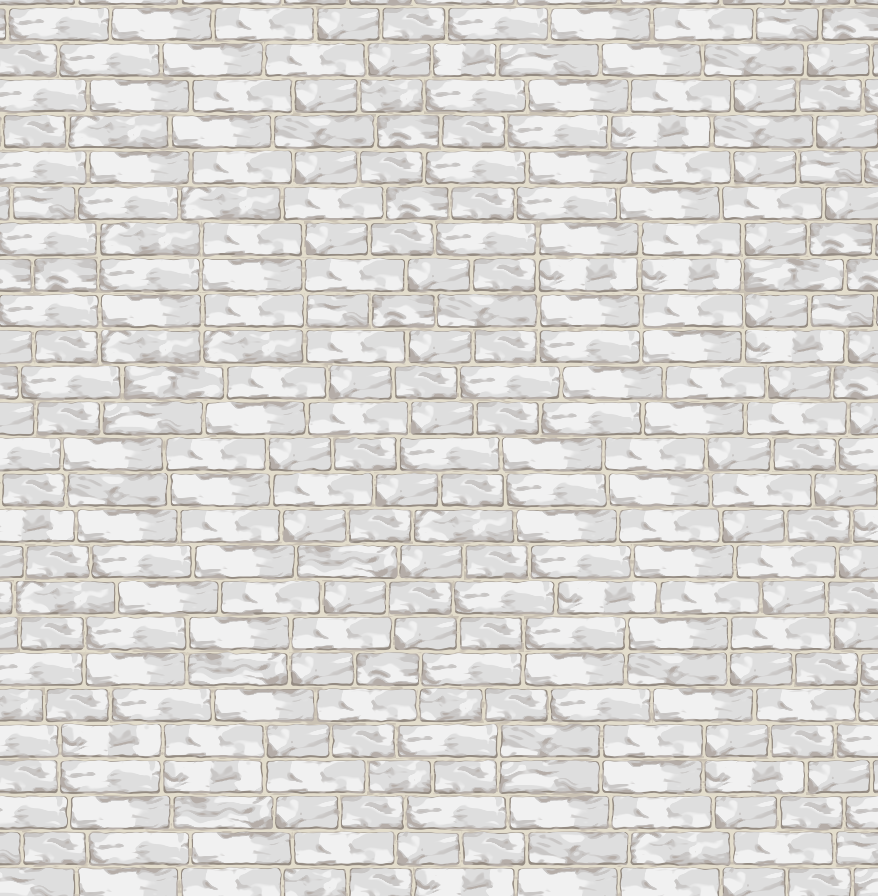
Reproduce this texture procedurally as a WebGL 1 fragment shader.

```glsl
precision highp float;

uniform vec2 u_resolution;

// Layout, in units of one course height
const float COURSES = 25.0;
const float REPEATS = 2.0;
const float SHORT_BRICK = 1.83;
const float LONG_BRICK = 2.87;
const float PERIOD = 2.0 * SHORT_BRICK + 3.0 * LONG_BRICK;
const float COURSE_SHIFT = 0.18;
const float EVEN_START = 8.3;
const float ODD_START = 11.07;
const float START_JITTER = 1.8;

// Brick outline
const float HALF_JOINT = 0.043;
const float RIM = 0.035;
const float RIM_DROP = 0.022;
const float CORNER = 0.09;
const float WOBBLE = 0.06;

// Wear
const float PATCH_LEVEL = 0.55;
const float STREAK_LEVEL = 0.69;
const float WORN_SHARE = 0.22;

const vec3 PAINT = vec3(0.945, 0.945, 0.945);
const vec3 PATCH = vec3(0.87, 0.87, 0.87);
const vec3 STREAK = vec3(0.79, 0.78, 0.775);
const vec3 GOUGE = vec3(0.71, 0.68, 0.66);
const vec3 MORTAR = vec3(0.89, 0.865, 0.80);
const vec3 STAIN = vec3(0.73, 0.69, 0.64);
const vec3 SHADOW = vec3(0.58, 0.545, 0.51);

float hash(vec2 p) {
  vec3 h = fract(vec3(p.xyx) * 0.1031);
  h += dot(h, h.yzx + 33.33);
  return fract((h.x + h.y) * h.z);
}

float noise(vec2 p) {
  vec2 i = floor(p);
  vec2 f = fract(p);
  f = f * f * (3.0 - 2.0 * f);
  float low = mix(hash(i), hash(i + vec2(1.0, 0.0)), f.x);
  float high = mix(hash(i + vec2(0.0, 1.0)), hash(i + vec2(1.0, 1.0)), f.x);
  return mix(low, high, f.y);
}

float fbm(vec2 p) {
  return 0.65 * noise(p) + 0.35 * noise(p * 2.1 + 11.7);
}

float roundedBox(vec2 p, vec2 halfSize, float radius) {
  vec2 d = abs(p) - halfSize + radius;
  return length(max(d, 0.0)) + min(max(d.x, d.y), 0.0) - radius;
}

// Soft threshold about one pixel wide
float over(float value, float level, float blur) {
  return smoothstep(level - blur, level + blur, value);
}

// Flat layered tones of chipped paint
vec3 paintedFace(vec2 p, float seed, float worn, float edge, float pixel) {
  vec2 origin = vec2(seed * 17.3, seed * 7.9) + 40.0;
  vec2 warp = vec2(noise(p * 2.5 + origin), noise(p * 2.5 + origin + 31.0)) - 0.5;
  vec2 q = p + warp * vec2(0.7, 0.25);
  float nearEdge = smoothstep(-0.17, 0.0, edge);
  float blotch = fbm(q * vec2(1.2, 2.6) + origin) + 0.08 * nearEdge;
  float streak = fbm(vec2(q.x * 1.9 + q.y, q.y * 5.5 - q.x * 0.6) + origin + 53.0);
  streak += 0.13 * nearEdge - 0.14 * p.y + 0.07 * worn;

  vec3 color = mix(PAINT, PATCH, over(blotch, PATCH_LEVEL - 0.06 * worn, pixel * 1.2));
  color = mix(color, STREAK, over(streak, STREAK_LEVEL, pixel * 1.8));
  return mix(color, GOUGE, over(streak, STREAK_LEVEL + 0.14, pixel * 1.8));
}

void main() {
  vec2 wall = gl_FragCoord.xy / u_resolution * vec2(REPEATS * PERIOD, COURSES);
  float pixel = COURSES / u_resolution.y;
  wall.y += COURSE_SHIFT;

  // Course and its sideways start
  float course = mod(floor(wall.y), COURSES);
  float start = mix(EVEN_START, ODD_START, mod(course, 2.0));
  start += START_JITTER * (hash(vec2(course, 5.0)) - 0.5);
  float along = wall.x - start;
  float repeat = mod(floor(along / PERIOD), REPEATS);
  along = mod(along, PERIOD);

  // Two short bricks, then three long ones
  float isLong = step(2.0 * SHORT_BRICK, along);
  float width = mix(SHORT_BRICK, LONG_BRICK, isLong);
  float run = along - isLong * 2.0 * SHORT_BRICK;
  float slot = floor(run / width) + 2.0 * isLong;
  vec2 p = vec2(mod(run, width) - 0.5 * width, fract(wall.y) - 0.5);

  // Faces recur by slot, with occasional worn variants
  vec2 brick = vec2(slot + 5.0 * repeat, course);
  float variant = step(1.0 - WORN_SHARE, hash(brick + 2.5));
  float seed = slot + variant * (5.0 + floor(4.0 * hash(brick + 9.1)));
  float worn = max(variant, 1.0 - step(0.5, slot));

  // Uneven outline and raised face
  float rough = WOBBLE * (fbm(p * vec2(3.0, 4.0) + brick * 13.0) - 0.5);
  vec2 halfSize = vec2(0.5 * width, 0.5) - HALF_JOINT;
  float outer = roundedBox(p, halfSize, CORNER) + rough;
  float inner = roundedBox(p - vec2(0.0, RIM_DROP), halfSize - RIM, CORNER) + 1.4 * rough;

  float grime = fbm(p * vec2(2.5, 6.0) + brick * 7.0 + 19.0);
  vec3 color = mix(MORTAR, STAIN, 0.6 * over(grime, 0.67, 0.08));
  vec3 rim = mix(SHADOW, GOUGE, over(grime, 0.52, 0.08));
  color = mix(rim, color, over(outer, 0.0, 0.6 * pixel));
  vec3 face = paintedFace(p, seed, worn, inner, pixel);
  color = mix(face, color, over(inner, 0.0, 0.6 * pixel));

  gl_FragColor = vec4(color, 1.0);
}
```
